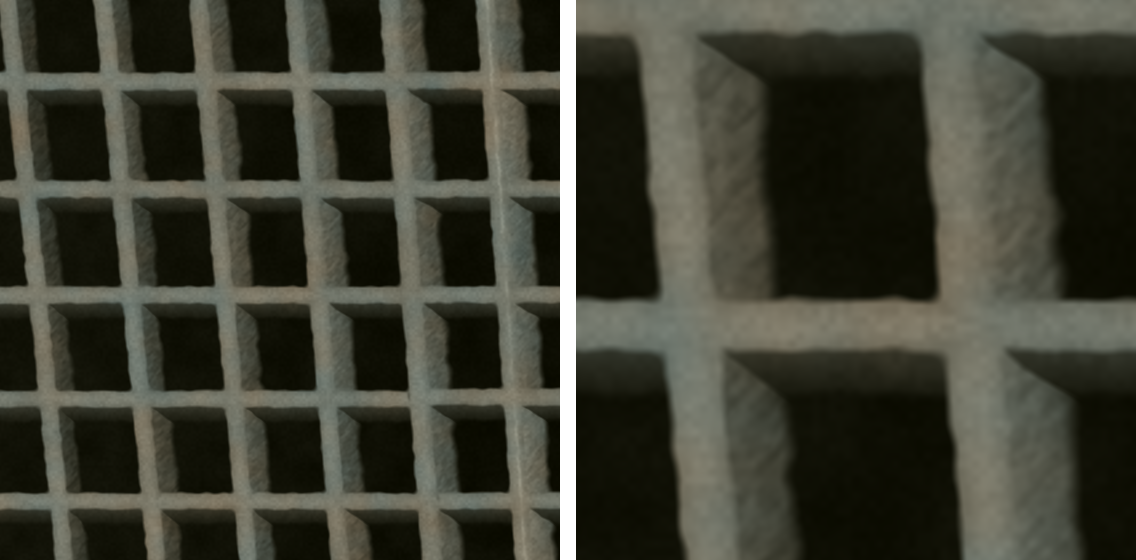
Left: the whole. Right: its middle third, enlarged.
This pattern is drawn by a Shadertoy shader. Its source:

```glsl
#define PITCH vec2(0.167, 0.185)     // cell size in canvas units
#define BAR_HALF vec2(0.0160, 0.0146) // half widths of upright and level bars
#define SOFTNESS 0.0035
#define SEAM_COLUMN 4.0
#define BAR_LIGHT 0.445
#define PIT_LIGHT 0.066
#define GRAIN 0.075

float hash(vec2 p) {
    vec3 q = fract(vec3(p.xyx) * 0.1031);
    q += dot(q, q.yzx + 33.33);
    return fract((q.x + q.y) * q.z);
}

float noise(vec2 p) {
    vec2 i = floor(p), f = fract(p);
    f = f * f * (3.0 - 2.0 * f);
    return mix(mix(hash(i), hash(i + vec2(1, 0)), f.x),
               mix(hash(i + vec2(0, 1)), hash(i + vec2(1, 1)), f.x), f.y);
}

float smoothMin(float a, float b, float k) {
    float h = max(k - abs(a - b), 0.0) / k;
    return min(a, b) - h * h * k * 0.25;
}

// Leaning, slightly converging lattice; bars lie on whole numbers
vec2 latticeCoord(vec2 p) {
    float column = (p.x - mix(0.115, 0.013, p.y)) / mix(0.164, 0.1706, p.y);
    float t = (p.y - 0.105) / 0.181;
    float row = t - 0.0083 * t * t;
    // Panels meet with a small step behind the seam bar
    float step_ = (hash(vec2(round(row), 7.0)) - 0.5) * 0.05;
    return vec2(column, row - step_ * step(SEAM_COLUMN, column));
}

// Warm grey-green metal tone
vec3 tone(float light) {
    return vec3(light, light + 0.002, light - mix(0.038, 0.055, light * 2.0));
}

// Light inside an opening: lit left wall, dim top wall, dark pit
float openingLight(vec2 g, vec2 p) {
    vec2 cell = floor(g), f = fract(g);
    float across = clamp(g.x / 5.0, 0.0, 1.0);
    float fromLeft = f.x * PITCH.x - BAR_HALF.x;
    float fromTop = (1.0 - f.y) * PITCH.y - BAR_HALF.y;

    float wallWidth = mix(0.029, 0.042, across) + 0.006 * (hash(cell) - 0.5);
    wallWidth += 0.006 * (noise(p * vec2(12.0, 50.0)) - 0.5);
    float sideDepth = fromLeft / wallWidth;
    float topDepth = fromTop / 0.027;
    float depth = min(sideDepth, topDepth);

    float sideLight = mix(0.23, 0.385, across) + 0.06 * (hash(cell + 9.0) - 0.5);
    sideLight *= mix(1.08, 0.78, clamp(sideDepth, 0.0, 1.0));
    sideLight += 0.07 * (noise(vec2(p.x + p.y, p.y - p.x) * vec2(60.0, 130.0)) - 0.5);
    float topLight = mix(0.21, 0.09, clamp(topDepth, 0.0, 1.0));
    float wall = mix(topLight, sideLight, smoothstep(-0.12, 0.12, topDepth - sideDepth));

    float pit = PIT_LIGHT - 0.018 * across + 0.025 * (noise(p * 25.0) - 0.5);
    return mix(wall, pit, smoothstep(0.8, 1.16, depth));
}

void mainImage(out vec4 fragColor, in vec2 fragCoord) {
    vec2 uv = fragCoord / iResolution.xy;
    vec2 p = uv + 0.0035 * (vec2(noise(uv * 65.0), noise(uv * 65.0 + 40.0)) - 0.5);
    vec2 g = latticeCoord(p);
    vec2 nearest = round(g);
    vec2 offset = (g - nearest) * PITCH;

    // Bar distances, joined with small fillets
    vec2 edge = abs(offset) - BAR_HALF;
    edge.x -= nearest.x == SEAM_COLUMN ? 0.0018 : 0.0;
    float bars = smoothMin(edge.x, edge.y, 0.009);
    float soft = max(SOFTNESS, 1.0 / iResolution.y);
    float barMask = 1.0 - smoothstep(-soft, soft, bars);

    // Rounded bars with dull rims and a ridge highlight on the right
    float barLight = BAR_LIGHT + 0.045 * smoothstep(0.0, 0.013, -bars) - 0.02;
    barLight += 0.05 * (noise(p * vec2(22.0, 14.0)) - 0.5);
    float ridge = exp(-pow((offset.x - 0.003) / 0.0035, 2.0));
    barLight += 0.09 * ridge * smoothstep(3.6, 5.2, g.x) * noise(p * vec2(9.0, 35.0));

    // Dark nicks where level bars butt against the seam
    float side = hash(vec2(nearest.y, 3.0)) < 0.5 ? -1.0 : 1.0;
    vec2 nick = (offset - vec2(side * 0.019, 0.006)) / vec2(0.0035, 0.009);
    float nickMask = nearest.x == SEAM_COLUMN ? exp(-dot(nick, nick)) : 0.0;
    barLight *= 1.0 - 0.55 * nickMask * hash(vec2(nearest.y, 5.0));

    float light = mix(openingLight(g, p), barLight, barMask);

    // Grain and faint green or rusty stains
    float grain = noise(uv * 210.0) + 0.6 * noise(uv * 110.0 + 17.0) - 0.8;
    light += GRAIN * grain * (0.12 + light);
    float stain = noise(uv * 13.0 + 5.0) + 0.5 * noise(uv * 31.0) - 0.75;
    vec3 color = tone(light);
    color += vec3(0.055, -0.008, -0.045) * stain * smoothstep(0.05, 0.4, light);
    fragColor = vec4(clamp(color, 0.0, 1.0), 1.0);
}
```
